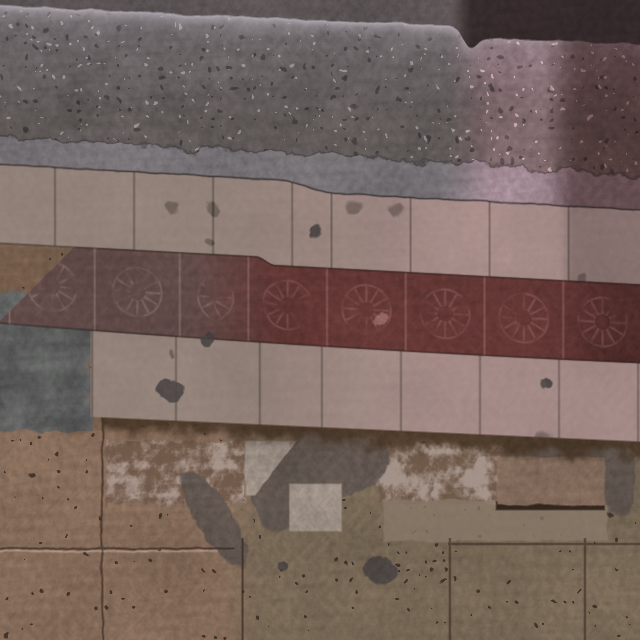
Write a WebGL 1 fragment shader that draws this texture.

```glsl
precision highp float;
// Worn masonry: a pitted stone step, three tile courses, broken paving.
// Sloping bands carry repeated joints; gradient noise warps the edges
// and scattered cells add chips and pits.
uniform vec2 u_resolution;
vec3 col;

vec2 hash2(vec2 p) {
  p = vec2(dot(p, vec2(127, 311)), dot(p, vec2(269, 183)));
  return fract(sin(p) * 43758.5);
}

float corner(vec2 i, vec2 f, vec2 c) {
  return dot(hash2(i + c) * 2. - 1., f - c);
}

float noise(vec2 p) {
  vec2 i = floor(p), f = fract(p), u = f * f * (3. - 2. * f);
  float a = mix(corner(i, f, vec2(0)), corner(i, f, vec2(1, 0)), u.x);
  float b = mix(corner(i, f, vec2(0, 1)), corner(i, f, vec2(1)), u.x);
  return mix(a, b, u.y);
}

float fbm(vec2 p) {
  float sum = 0., amp = .6;
  for (int i = 0; i < 4; i++) {
    sum += amp * noise(p);
    p = p * 2.03 + 7.1;
    amp *= .55;
  }
  return sum;
}

// Antialiased coverage of a signed distance
float cover(float d) {
  return clamp(.5 - .5 * d * u_resolution.y, 0., 1.);
}

float line(float d) { return cover(abs(d) - .0014); }

void paint(vec3 c, float a) { col = mix(col, c, a); }

float box(vec2 p, float x, float y, float w, float h) {
  vec2 d = abs(p - vec2(x, y)) - vec2(w, h);
  return max(d.x, d.y);
}

float blob(vec2 p, float x, float y, float w, float h) {
  return (length((p - vec2(x, y)) / vec2(w, h)) - 1.) * min(w, h);
}

// Randomly sized spots, one per cell
float spots(vec2 q, float density) {
  vec2 id = floor(q), h = hash2(id);
  float r = .1 + .22 * h.y, d = length(fract(q) - .35 - .3 * h);
  return smoothstep(r, r * .5, d) * step(hash2(id + 31.).x, density);
}

// Signed offset from the nearest repeated joint
float joint(float x, float start, float width) {
  return (fract((x - start) / width + .5) - .5) * width;
}

void main() {
  vec2 p = gl_FragCoord.xy / u_resolution;
  p.y = 1. - p.y; // y runs downward
  float x = p.x, y = p.y;
  float rough = fbm(p * 22.), grain = fbm(p * 90.), broad = fbm(p * 6.);
  vec2 w = p + .022 * vec2(rough, fbm(p * 22. + 40.));
  float mottle = 1. + .2 * broad + .25 * grain, chip = .008 * rough;

  // Paving, pits, crumbled plaster and ledge
  col = mix(vec3(.52, .42, .35), vec3(.46, .4, .33), smoothstep(.33, .42, x)) * mottle;
  float pores = cover(blob(w, .66, .875, .05, .045));
  paint(vec3(.19, .15, .12), .8 * spots(w * 70., .1 + .5 * pores));
  float plaster = min(box(w, .278, .74, .112, .05) + 4. * chip, box(w, .69, .74, .1, .045));
  vec3 crumb = mix(vec3(.43, .34, .28), vec3(.67, .6, .57), smoothstep(-.18, .25, rough + .5 * grain));
  paint(crumb, .85 * cover(plaster));
  paint(vec3(.54, .48, .42), .7 * cover(box(p, .775, .814, .175, .032) + chip));

  // Grey mortar smears
  float smear = min(blob(w, .525, .722, .085, .052), blob(w, .435, .775, .04, .055));
  smear = min(smear, blob(w, .335 + .55 * (y - .81), .81, .032, .075));
  smear = min(smear, box(w, .88, .712, .095, .023));
  smear = min(smear, blob(w, .965, .75, .028, .06));
  paint(vec3(.36, .32, .3) * mottle, .9 * cover(smear));

  // Inset pieces
  paint(vec3(.2, .15, .12), cover(box(p, .86, .79, .085, .007)));
  paint(vec3(.5, .41, .35) * mottle, cover(box(p, .861, .752, .084, .037) + chip));
  float shard = max(box(p, .424, .732, .041, .043), x + .75 * y - .98);
  shard = min(shard + chip, box(p, .493, .793, .041, .037));
  paint(vec3(.6, .55, .51) * mottle, cover(shard));

  // Paving joints
  float level = y - .857 - chip;
  float seam = max(line(level) * step(x, .365), line(x - .16 - chip));
  float lowSeam = max(line(x - .379), max(line(x - .703), line(x - .914)));
  seam = max(seam, max(lowSeam * step(.84, y), line(y - .85) * step(.7, x)));
  paint(vec3(.22, .16, .13), .8 * seam);
  col += .15 * line(level - .004) * step(x, .34);

  // Dirt and cement below the tiles
  float tileEnd = .645 + .045 * x;
  float dirt = smoothstep(.035, .008, y - tileEnd + 5. * chip);
  paint(vec3(.28, .21, .15) * mottle, dirt * mix(.3, .9, step(.16, x)));
  paint(vec3(.36, .365, .36) * (mottle + .4 * rough), cover(box(w, 0., .566, .145, .106)));

  // Course boundaries
  float top = .257 + .055 * x + .016 * smoothstep(.44, .52, x) + .5 * chip;
  float redTop = .38 + .053 * x + .012 * smoothstep(.4, .43, x);
  float redEnd = .505 + .08 * x - .018 * x * x, mid = .5 * (redTop + redEnd);

  // Pale tiles
  vec3 pale = mix(vec3(.57, .505, .47), vec3(.64, .54, .525), smoothstep(.3, .75, x));
  pale *= 1. + .12 * broad + .07 * grain - .18 * smoothstep(.87, .9, x) * step(y, mid);
  float gap = joint(x, x < .487 ? .086 : .518, .1235);
  if (y > mid) gap = x < .45 ? joint(x, .144, .131) : joint(x, .503, .1235);
  pale *= 1. - .3 * line(gap) - .25 * spots(w * 17., .08);
  float lower = max(max(redEnd - y, y - tileEnd), .142 - x);
  paint(pale, cover(min(max(top - y, y - redTop), lower)));

  // Red tiles with faint spoked rosettes
  vec3 red = mix(vec3(.37, .285, .275), vec3(.385, .215, .205), smoothstep(.28, .46, x));
  red *= mottle - .2 * smoothstep(.85, 1., x);
  float start = x < .335 ? .015 : .388, width = x < .335 ? .133 : .123;
  vec2 q = vec2(joint(x, start + .5 * width, width), y - mid);
  float r = length(q), spoke = abs(sin(atan(q.y, q.x) * 6.)) * r / 6.;
  float rosette = max(line(r - .038), line(spoke) * step(abs(r - .024), .012));
  red += .1 * rosette * smoothstep(-.25, .2, rough);
  red += .12 * line(joint(x, start, width));
  red += .16 * cover(blob(w, .597, .498, .013, .01));
  paint(red, cover(max(max(redTop - y, y - redEnd), .502 - x - y)));
  col *= 1. - .3 * line(y - redTop) - .3 * line(y - redEnd);

  // Dark stains
  float stain = min(blob(w, .267, .611, .02, .017), blob(w, .326, .532, .01, .01));
  stain = min(stain, min(blob(w, .854, .601, .009, .009), blob(w, .49, .36, .008, .01)));
  stain = min(stain, min(blob(w, .442, .886, .01, .01), blob(w, .595, .89, .024, .022)));
  paint(vec3(.27, .25, .25) * mottle, .85 * cover(stain));

  // Pebbled step with lit patch, shaded end and mortar
  float shade = smoothstep(.84, .91, x), lit = smoothstep(.68, .78, x);
  vec3 stone = mix(vec3(.43, .405, .415), vec3(.37, .345, .34), smoothstep(.03, .2, y));
  float bed = y - .213 - .06 * x - 4. * chip;
  stone *= mottle + .2 * rough - .3 * spots(w * 62. + 19., .35);
  stone += .2 * spots(w * 85., .2);
  stone = mix(stone, vec3(.46, .44, .455) * mottle, cover(-bed));
  stone *= mix(vec3(1), mix(vec3(1.35, 1.2, 1.25), vec3(.85, .68, .69), shade), lit);
  paint(stone * (1. - .3 * line(bed)), cover(y - top));
  col *= 1. - .4 * line(y - top);

  // Bright worn lip and dark tread
  float notch = (x - .735) / .015, right = smoothstep(.7, .74, x);
  float lip = y - .01 - .042 * x - .018 * right - chip - .015 * exp(-notch * notch);
  float glow = exp(-max(lip, 0.) / .012) * (1. - .6 * right) * (1. - .7 * shade);
  paint(vec3(.74, .71, .74), .85 * glow);
  paint(mix(vec3(.36, .33, .335), vec3(.21, .165, .17), right) * mottle, cover(lip));
  gl_FragColor = vec4(col, 1);
}
```
